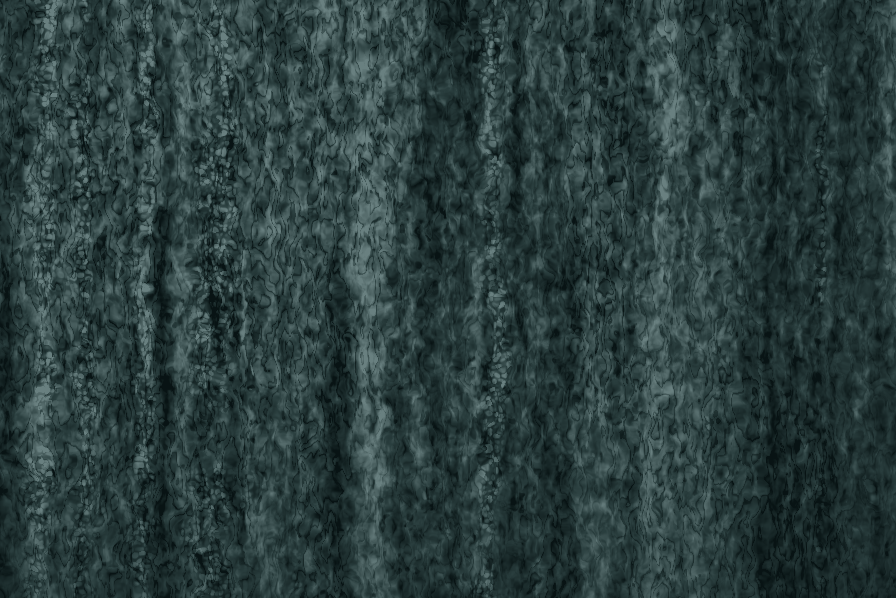
Write a Shadertoy shader that draws this texture.

```glsl
const vec3 SHADOW = vec3(0.030, 0.075, 0.077);
const vec3 MIDTONE = vec3(0.165, 0.245, 0.245);
const vec3 LIGHT = vec3(0.410, 0.500, 0.500);
const float BASE_TONE = 0.49;
const float STREAK_COUNT = 14.0;
const float STREAK_GAIN = 0.23;
const float BAND_GAIN = 0.80;
const float FIBRE_GAIN = 0.42;
const float MOTTLE_GAIN = 0.85;
const float LAYER_GAIN = 0.16;
const float VEIN_GAIN = 0.22;
const float PIT_GAIN = 0.24;
const float BUBBLE_GAIN = 0.40;
const float BUBBLE_SCALE = 118.0;
const float CANVAS_WIDTH = 1.5;

float hash(vec2 p) {
    vec3 q = fract(p.xyx * 0.1031);
    q += dot(q, q.yzx + 33.33);
    return fract((q.x + q.y) * q.z);
}

float noise(vec2 p) {
    vec2 i = floor(p), f = fract(p);
    f = f * f * (3.0 - 2.0 * f);
    return mix(mix(hash(i), hash(i + vec2(1, 0)), f.x),
               mix(hash(i + vec2(0, 1)), hash(i + vec2(1, 1)), f.x), f.y);
}

// Layered noise, centred on zero, turned a little at each octave
float fbm(vec2 p, int octaves) {
    float sum = 0.0, gain = 0.5;
    for (int i = 0; i < octaves; i++) {
        sum += gain * (noise(p) - 0.5);
        p = p * 2.03 + vec2(17.3, 41.7);
        gain *= 0.55;
    }
    return sum;
}

// Pale mineral streaks: x = brightness, y = amount of bubbles
vec2 streaks(vec2 p) {
    vec2 sum = vec2(0.0);
    for (float i = 0.0; i < STREAK_COUNT; i++) {
        float jitter = hash(vec2(i, 3.0)) - 0.5;
        float center = (i + 0.5 + 0.8 * jitter) / STREAK_COUNT * CANVAS_WIDTH;
        center += 0.022 * (noise(vec2(p.y * 2.5, i * 7.0)) - 0.5);
        float width = mix(0.008, 0.032, pow(hash(vec2(i, 9.0)), 1.5));
        float side = p.x - center;
        width *= side > 0.0 ? 0.7 : 1.3;
        float profile = exp(-side * side / (width * width));
        float fade = mix(0.4, 1.0, noise(vec2(p.y * 3.0, i * 5.0 + 50.0)));
        float strength = mix(0.4, 1.1, hash(vec2(i, 21.0)));
        sum += profile * fade * vec2(strength, step(0.35, hash(vec2(i, 33.0))));
    }
    return sum;
}

// Rounded grains: x = distance to the nearest centre, y = its random value
vec2 cells(vec2 p) {
    vec2 base = floor(p), nearest = vec2(9.0, 0.0);
    for (int y = -1; y <= 1; y++)
    for (int x = -1; x <= 1; x++) {
        vec2 id = base + vec2(x, y);
        vec2 center = id + 0.1 + 0.8 * vec2(hash(id), hash(id + 71.0));
        float d = length(p - center);
        if (d < nearest.x) nearest = vec2(d, hash(id + 133.0));
    }
    return nearest;
}

void mainImage(out vec4 fragColor, in vec2 fragCoord) {
    vec2 p = fragCoord / iResolution.y;
    vec2 uv = fragCoord / iResolution.xy;

    // Sideways warp makes the layers waver
    vec2 w = p;
    w.x += 0.022 * fbm(p * vec2(7.0, 4.0), 3) + 0.020 * fbm(p * vec2(45.0, 26.0), 3);
    w.y += 0.020 * fbm(p * vec2(40.0, 30.0) + 80.0, 2);

    // Layers, fibres and mottling
    vec2 streak = streaks(w);
    float tone = BASE_TONE + STREAK_GAIN * (streak.x - 0.13);
    tone += BAND_GAIN * fbm(vec2(w.x * 19.0, p.y * 0.6), 4);
    tone += FIBRE_GAIN * fbm(vec2(w.x * 80.0, p.y * 7.0) + 15.0, 3);
    tone += MOTTLE_GAIN * fbm(w * vec2(82.0, 52.0) + 9.0, 3);

    // Stepped layers with dark contour veins
    float relief = 7.0 * fbm(w * vec2(29.0, 10.0) + 60.0, 4);
    float layer = fract(relief);
    float edge = smoothstep(0.0, 0.12, layer) * (1.0 - smoothstep(0.78, 1.0, layer));
    float vein = 1.0 - smoothstep(0.03, 0.20, abs(layer - 0.06));
    float veined = smoothstep(0.25, 0.65, noise(vec2(w.x * 13.0 + 5.0, p.y * 1.6)));
    tone += LAYER_GAIN * (layer * edge - 0.41);
    tone -= VEIN_GAIN * vein * mix(0.25, 1.0, veined);

    // Small ragged dark pits
    float pit = smoothstep(0.12, 0.24, fbm(w * vec2(115.0, 68.0) + 24.0, 2));
    tone -= PIT_GAIN * pit * smoothstep(0.25, 0.65, noise(w * vec2(19.0, 5.0) + 30.0));

    // Pale bubbles with dark rims, dense inside some streaks
    vec2 cell = cells(w * BUBBLE_SCALE * vec2(1.0, 0.9));
    float radius = mix(0.25, 0.58, cell.y);
    float bubble = 1.0 - smoothstep(radius - 0.18, radius + 0.18, cell.x);
    float bubbly = smoothstep(0.15, 0.75, streak.y + 1.3 * fbm(w * vec2(24.0, 11.0), 3));
    bubbly = mix(0.15, 1.0, bubbly);
    tone += BUBBLE_GAIN * bubbly * (bubble * mix(0.4, 1.2, cell.y) - 0.42);

    // Light falls from the upper middle
    vec2 away = (uv - vec2(0.42, 0.75)) * vec2(1.0, 0.9);
    tone *= 1.13 - 0.62 * dot(away, away);

    tone = clamp(tone, 0.0, 1.0);
    vec3 color = tone < 0.5 ? mix(SHADOW, MIDTONE, tone * 2.0)
                            : mix(MIDTONE, LIGHT, tone * 2.0 - 1.0);
    fragColor = vec4(color, 1.0);
}
```
